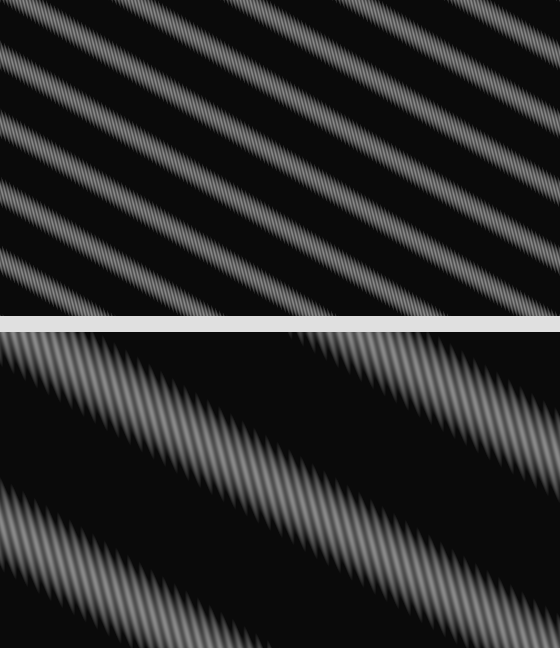
Top, the full canvas; bottom, a detail of the centre.
Reproduce this pattern procedurally as a Shadertoy shader.

```glsl
// Soft grey diagonal bands made of fine, steep, tapering lines on near-black.

const float TAU = 6.2831853;

// Lengths are in units of the canvas height
const vec2  BAND_PERIOD = vec2(0.353, 0.2155); // repeat across and up
const float BAND_PHASE  = 0.83;
const float BAND_HALF   = 0.23;                // half width, share of a repeat
const float LINE_PERIOD = 0.01042;             // spacing measured across
const float LINE_LEAN   = 0.25;                // sideways drift per unit height
const float LINE_DEPTH  = 0.45;                // darkening between lines
const float BACKGROUND  = 0.04;
const float BRIGHTNESS  = 0.50;

// Domed profile: 1 on the band axis, 0 at its edge, negative outside
float bandProfile(vec2 p) {
    float cycle = p.x / BAND_PERIOD.x + p.y / BAND_PERIOD.y - BAND_PHASE;
    float offset = abs(fract(cycle + 0.5) - 0.5) / BAND_HALF;
    return 1.0 - offset * offset;
}

// Gap darkness between lines, averaged out once they become too fine to draw
float lineGap(vec2 p) {
    float cycle = (p.x + LINE_LEAN * p.y) / LINE_PERIOD;
    float contrast = 1.0 - smoothstep(0.5, 1.0, fwidth(cycle));
    return 0.5 - 0.5 * contrast * cos(TAU * cycle);
}

void mainImage(out vec4 fragColor, in vec2 fragCoord) {
    vec2 p = fragCoord / iResolution.y;

    // Subtracting the gaps before clamping tapers each line to a point
    float light = clamp(bandProfile(p) - LINE_DEPTH * lineGap(p), 0.0, 1.0);

    fragColor = vec4(vec3(BACKGROUND + BRIGHTNESS * light), 1.0);
}
```
